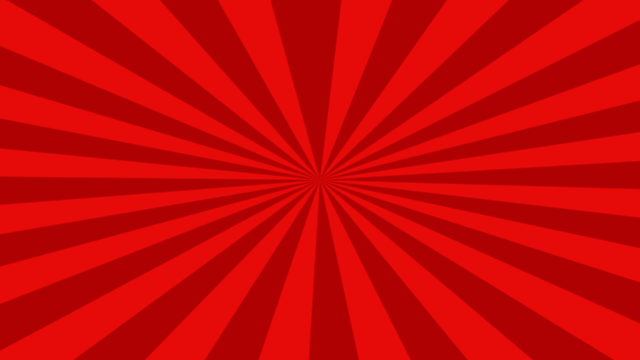
Reproduce this background procedurally as a WebGL 1 fragment shader.

```glsl
precision highp float;
// Red sunburst: alternating rays from the centre, stretched to the canvas shape.

uniform vec2 u_resolution;

#define RAY_COUNT 40.0
#define FIRST_EDGE 0.0667   // clockwise from straight up, in radians
#define RAY_STEP 0.15547    // the last ray fills what remains of the turn
#define EDGE_WIDTH 0.009    // in half canvas heights
#define LIGHT_RED vec3(0.902, 0.038, 0.032)
#define DARK_RED vec3(0.686, 0.004, 0.004)

const float TURN = 6.2831853;

// Signed distance to a ray edge, positive on its clockwise side.
float edgeDistance(vec2 point, float angle, vec2 stretch) {
    vec2 direction = normalize(vec2(sin(angle), cos(angle)) * stretch);
    return point.x * direction.y - point.y * direction.x;
}

void main() {
    vec2 stretch = vec2(u_resolution.x / u_resolution.y, 1.0);
    vec2 uv = 2.0 * gl_FragCoord.xy / u_resolution - 1.0;
    vec2 point = uv * stretch;

    // Angles are even in the square space before stretching.
    vec2 safeUv = uv + vec2(1e-5, 1e-5);
    float angle = mod(atan(safeUv.x, safeUv.y) - FIRST_EDGE, TURN);
    float ray = min(floor(angle / RAY_STEP), RAY_COUNT - 1.0);

    // Both edges of the current ray.
    float startAngle = FIRST_EDGE + ray * RAY_STEP;
    float endAngle = ray < RAY_COUNT - 1.5 ? startAngle + RAY_STEP : FIRST_EDGE + TURN;
    float inside = min(edgeDistance(point, startAngle, stretch),
                       -edgeDistance(point, endAngle, stretch));

    // Blend evenly at the edges, which also softens the centre.
    float width = max(EDGE_WIDTH, 2.0 / u_resolution.y);
    float coverage = clamp(0.5 + inside / width, 0.5, 1.0);
    float isDark = mod(ray, 2.0);
    float darkness = mix(1.0 - isDark, isDark, coverage);

    gl_FragColor = vec4(mix(LIGHT_RED, DARK_RED, darkness), 1.0);
}
```
